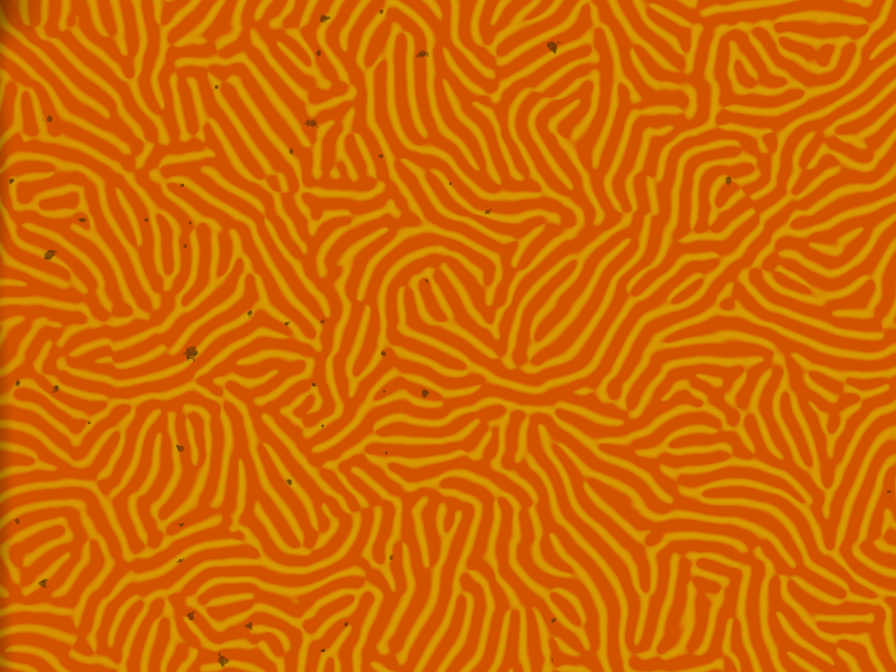
Write a Shadertoy shader that draws this pattern.

```glsl
const float TAU = 6.2831853;
const float PERIOD = 0.0305;      // stripe spacing, in canvas heights
const float CELL = 0.9;           // wavelet cell, in stripe spacings
const int GRID = 9;               // wavelets per side around a point
const vec3 ORANGE = vec3(0.82, 0.325, 0.0);
const vec3 GOLD = vec3(0.84, 0.61, 0.01);
const vec3 BROWN = vec3(0.36, 0.19, 0.015);

struct Wave { vec2 origin, dir; float phase, aligned; };

float hash(vec2 p) {
    return fract(sin(dot(p, vec2(127.1, 311.7))) * 43758.5453);
}

vec2 hash2(vec2 p) {
    return vec2(hash(p), hash(p + 57.3));
}

float noise(vec2 p) {
    vec2 i = floor(p), f = fract(p);
    f = f * f * (3.0 - 2.0 * f);
    return mix(mix(hash(i), hash(i + vec2(1, 0)), f.x),
               mix(hash(i + vec2(0, 1)), hash(i + vec2(1, 1)), f.x), f.y);
}

// Undirected wave axis: stripes radiate from the centre and meander.
// Blending double angles lets the stripes make hairpin turns.
vec2 waveAxis(vec2 q, vec2 centre) {
    vec2 r = normalize(q - centre + 0.001);
    vec2 radial = vec2(r.x * r.x - r.y * r.y, 2.0 * r.x * r.y);
    vec2 meander = vec2(noise(q / 2.3 + 13.0), noise(q / 2.3 + 71.0)) - 0.5;
    float order = 0.1 + 0.7 * noise(q / 9.0 + 37.0);
    vec2 axis = 3.0 * meander - order * radial;
    float angle = 0.5 * atan(axis.y, axis.x);
    return vec2(cos(angle), sin(angle));
}

float phaseAt(Wave w, vec2 q) {
    return TAU * dot(q - w.origin, w.dir) + w.phase;
}

// Local waves, brought into phase with their neighbours and then summed
float labyrinth(vec2 q, vec2 centre) {
    Wave waves[GRID * GRID];
    vec2 corner = floor(q / CELL) - float(GRID / 2);
    for (int k = 0; k < GRID * GRID; k++) {
        vec2 id = corner + vec2(k % GRID, k / GRID);
        vec2 origin = (id + 0.15 + 0.7 * hash2(id)) * CELL;
        float phase = TAU * hash(id + 23.9);
        waves[k] = Wave(origin, waveAxis(origin, centre), phase, phase);
    }

    // Each round shrinks the usable block by one ring
    for (int ring = 1; ring <= 2; ring++) {
        for (int y = ring; y < GRID - ring; y++)
        for (int x = ring; x < GRID - ring; x++) {
            int k = y * GRID + x;
            vec2 at = waves[k].origin, axis = waves[k].dir, sum = vec2(0.0);
            for (int n = 0; n < 9; n++) {
                Wave w = waves[k + (n / 3 - 1) * GRID + n % 3 - 1];
                vec2 d = at - w.origin;
                float agree = dot(axis, w.dir), a = phaseAt(w, at);
                float weight = agree * agree / (1.0 + dot(d, d));
                sum += weight * vec2(cos(a), agree * sin(a));
            }
            waves[k].aligned = atan(sum.y, sum.x);
        }
        for (int k = 0; k < GRID * GRID; k++) waves[k].phase = waves[k].aligned;
    }

    // Height and slope together give the amplitude, which evens out the stripes
    float height = 0.0;
    vec2 slope = vec2(0.0);
    for (int y = 2; y < GRID - 2; y++)
    for (int x = 2; x < GRID - 2; x++) {
        Wave w = waves[y * GRID + x];
        vec2 d = (q - w.origin) / (2.0 * CELL);
        float fade = max(0.0, 1.0 - dot(d, d)), a = phaseAt(w, q);
        fade *= fade * fade;
        height += fade * cos(a);
        slope -= fade * sin(a) * w.dir;
    }
    return height / (length(vec3(height, slope)) + 0.12);
}

// Ragged dark grains, at most one per cell
float specks(vec2 uv, float size, float chance) {
    vec2 id = floor(uv / size);
    vec2 centre = (id + 0.3 + 0.4 * hash2(id + 5.1)) * size;
    float radius = mix(0.004, 0.013, pow(hash(id + 8.3), 4.0));
    float ragged = length(uv - centre) * (0.45 + 1.3 * noise(uv * 190.0));
    float present = step(hash(id + 31.4), chance);
    return present * (1.0 - smoothstep(0.45 * radius, radius, ragged));
}

void mainImage(out vec4 fragColor, in vec2 fragCoord) {
    vec2 uv = fragCoord / iResolution.y;
    float aspect = iResolution.x / iResolution.y;
    float x = uv.x / aspect;

    // Stripes, slightly paler towards the left
    vec2 centre = vec2(0.56 * aspect, 0.39);
    float wave = labyrinth(uv / PERIOD, centre / PERIOD);
    float stripe = smoothstep(-0.25, 1.12, wave);
    stripe *= mix(0.9, 1.0, smoothstep(0.0, 0.3, x));
    vec3 color = mix(ORANGE, GOLD, stripe);

    // Shaded left border and upper corner
    float border = x + 0.012 * (noise(uv * 9.0) - 0.5);
    float corner = length(vec2(uv.x, 1.0 - uv.y));
    color *= mix(0.78, 1.0, smoothstep(-0.008, 0.014, border));
    color *= mix(0.78, 1.0, smoothstep(0.0, 0.09, corner));

    // Dirt, mostly in the left half
    float chance = mix(0.15, 0.015, smoothstep(0.45, 0.65, x));
    float dirt = specks(uv, 0.05, chance);
    color = mix(color, BROWN, dirt * (0.5 + 0.4 * noise(uv * 260.0)));

    fragColor = vec4(color, 1.0);
}
```
